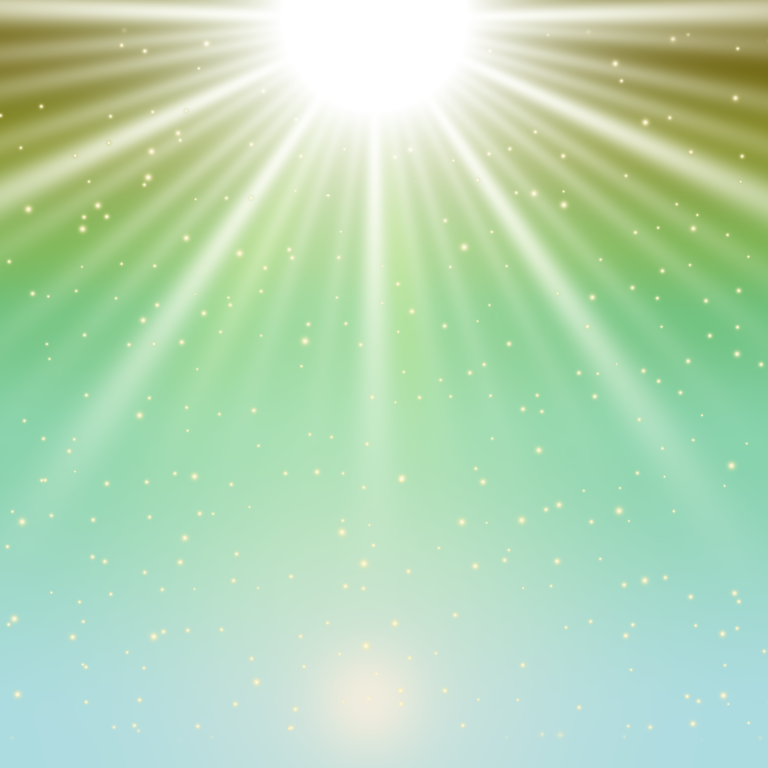
Write a three.js fragment shader that draws this background.

```glsl
varying vec2 vUv;

#define SUN vec2(0.488, 0.975)
#define SUN_RADIUS 0.21
#define GLOW vec2(0.48, 0.09)
#define RAY_PAIRS 13
#define RAY_STEP 0.1585
#define RAY_BEND 0.0021
#define SPARK_LAYERS 2
#define SPARK_CELLS 14.0
#define SPARK_SIZE 0.0046

const vec3 OLIVE = vec3(0.42, 0.37, 0.04);
const vec3 MOSS = vec3(0.50, 0.53, 0.11);
const vec3 LEAF = vec3(0.47, 0.70, 0.31);
const vec3 GREEN = vec3(0.42, 0.75, 0.48);
const vec3 MINT = vec3(0.52, 0.82, 0.67);
const vec3 AQUA = vec3(0.67, 0.86, 0.88);
const vec3 SPRING = vec3(0.78, 0.94, 0.70);
const vec3 LIME = vec3(0.78, 0.93, 0.56);
const vec3 PALE = vec3(0.87, 0.90, 0.85);
const vec3 CREAM = vec3(0.99, 0.94, 0.87);
const vec3 GOLD = vec3(1.0, 0.93, 0.68);

float bell(float x) {
  return exp(-x * x);
}

vec2 hash2(vec2 p) {
  vec2 q = vec2(dot(p, vec2(127.1, 311.7)), dot(p, vec2(269.5, 183.3)));
  return fract(sin(q) * 43758.55);
}

// Olive at the top, through green, to pale blue; lighter in the middle
vec3 backdrop(vec2 p) {
  vec3 c = mix(AQUA, MINT, smoothstep(0.06, 0.45, p.y));
  c = mix(c, GREEN, smoothstep(0.42, 0.61, p.y));
  c = mix(c, LEAF, smoothstep(0.58, 0.69, p.y));
  c = mix(c, MOSS, smoothstep(0.66, 0.83, p.y));
  c = mix(c, OLIVE, smoothstep(0.80, 0.94, p.y));
  float middle = bell((p.x - 0.45) / 0.30);
  return mix(c, SPRING, 0.48 * middle * smoothstep(0.0, 0.3, p.y));
}

// Mirrored fan of beams; every fourth is broad and bright
float rays(float angle, float r) {
  float light = 0.0;
  for (int i = 0; i < RAY_PAIRS; i++) {
    float n = float(i);
    float major = 1.0 - step(0.5, mod(n, 4.0));
    float center = n * (RAY_STEP - RAY_BEND * n);
    float skew = 0.012 * sin(n * 2.4) * sign(angle);
    float width = mix(0.029, 0.044, major) + 0.004 / (r + 0.1);
    float reach = mix(0.62, 0.80, major) + 0.045 * n;
    float power = mix(0.28 + 0.018 * n, 0.92, major);
    float beam = bell((abs(angle) - center - skew) / width);
    beam *= power * (1.0 - smoothstep(0.10, reach, r));
    light = 1.0 - (1.0 - light) * (1.0 - beam);
  }
  return light;
}

// Jittered cells, each holding at most one spark: x is halo, y is core
vec2 sparks(vec2 p) {
  vec2 light = vec2(0.0);
  for (int i = 0; i < SPARK_LAYERS; i++) {
    float layer = float(i);
    float cells = SPARK_CELLS + 7.0 * layer;
    vec2 q = p * cells + layer * vec2(0.37, 0.61);
    vec2 id = floor(q) + 31.0 * layer;
    vec2 spot = 0.15 + 0.7 * hash2(id);
    vec2 traits = hash2(id + 57.3);
    float size = SPARK_SIZE * (0.5 + 0.7 * traits.x) * (1.0 - 0.35 * layer);
    float d = length(fract(q) - spot) / cells;
    float density = mix(0.60, 0.32, smoothstep(0.60, 0.95, p.y));
    float shown = step(traits.y, density) * smoothstep(0.03, 0.06, p.y);
    shown *= 1.0 - smoothstep(0.94, 0.97, p.y);
    light += shown * vec2(bell(d / size), bell(d / (0.55 * size)));
  }
  return min(light, 1.0);
}

void main() {
  vec2 toSun = vUv - SUN;
  float r = length(toSun);
  float angle = atan(toSun.x, -toSun.y);
  vec3 color = backdrop(vUv);

  // Yellow-green streaks between the beams
  float streak = bell((angle - 0.10) / 0.08) + 0.9 * bell((angle + 0.46) / 0.11);
  color = mix(color, LIME, 0.45 * streak * bell((r - 0.30) / 0.22));

  // Warm glow near the bottom
  float g = length(vUv - GLOW);
  color = mix(color, PALE, 0.65 * bell(g / 0.27));
  color = mix(color, CREAM, 0.75 * bell(g / 0.07));

  // Floating sparks, lost in the blaze
  vec2 spark = sparks(vUv);
  color = mix(color, GOLD, 0.75 * spark.x);
  color = mix(color, vec3(1.0, 0.98, 0.88), 0.9 * spark.y);

  // Beams and the blazing source
  color = mix(color, vec3(0.98, 0.99, 0.94), rays(angle, r) * (1.0 - 0.8 * spark.x));
  float core = 1.5 * exp(-pow(r / SUN_RADIUS, 1.6));
  color = mix(color, vec3(1.0), min(core, 1.0));

  gl_FragColor = vec4(color, 1.0);
}
```
